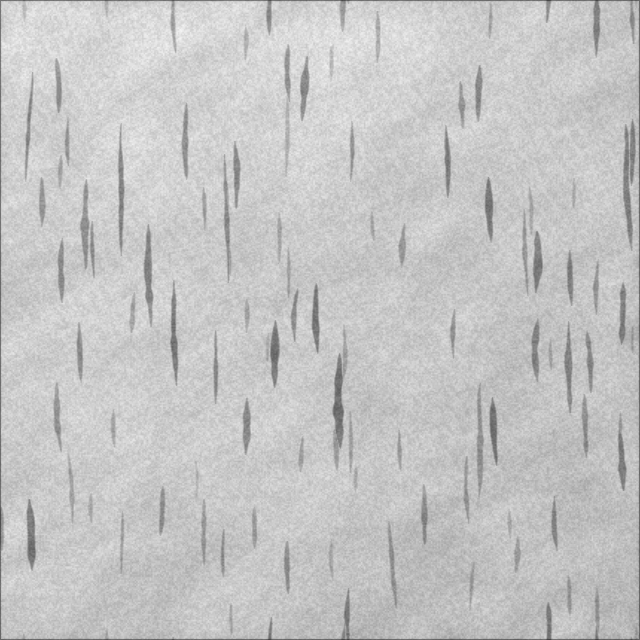
Give the GLSL for this texture, as a WebGL 1 fragment shader.

```glsl
precision highp float;
uniform vec2 u_resolution;

float hash(vec2 p) {
  return fract(sin(dot(p, vec2(12.9898, 78.233))) * 43758.5453);
}

float noise(vec2 p) {
  vec2 cell = floor(p);
  vec2 f = fract(p);
  f = f * f * (3.0 - 2.0 * f);
  float low = mix(hash(cell), hash(cell + vec2(1.0, 0.0)), f.x);
  float high = mix(hash(cell + vec2(0.0, 1.0)), hash(cell + 1.0), f.x);
  return mix(low, high, f.y);
}

// Soft mottling, drawn out along a gently rising diagonal
float mottle(vec2 p) {
  vec2 q = mat2(0.88, -0.47, 0.47, 0.88) * p * vec2(1.0, 1.0);
  q *= vec2(9.0, 20.0);
  float sum = 0.0;
  float gain = 0.5;
  for (int i = 0; i < 4; i++) {
    sum += gain * (noise(q) - 0.5);
    q = q * 1.9 + 17.3;
    gain *= 0.65;
  }
  return sum;
}

// Fine grain in two sizes
float grain(vec2 p) {
  return 0.6 * (noise(p * 430.0) - 0.5) + 0.4 * (noise(p * 230.0 + 31.0) - 0.5);
}

// Darkest of the scattered upright slivers, wrapping from top to bottom
float slivers(vec2 p) {
  float dark = 0.0;
  for (int i = 0; i < 105; i++) {
    float id = float(i) + 1.0;
    vec2 jitter = vec2(hash(vec2(id, 1.0)), hash(vec2(id, 2.0)));
    vec2 centre = fract(id * vec2(0.7549, 0.5698) + 0.2 * jitter);
    vec2 d = p - centre;
    d.y = fract(d.y + 0.5) - 0.5;

    float size = hash(vec2(id, 3.0));
    float stretch = hash(vec2(id, 4.0));
    float halfLength = mix(0.018, 0.055, size) + 0.065 * pow(stretch, 5.0);
    float t = d.y / halfLength;
    if (abs(t) > 1.0 || abs(d.x) > 0.035) continue;

    // Slight lean and bend, with a ragged spindle outline
    float lean = (hash(vec2(id, 5.0)) - 0.5) * 0.09;
    float bend = (noise(vec2(id * 3.0, d.y * 14.0)) - 0.5) * 0.008;
    float ragged = 0.65 + 0.7 * noise(vec2(id * 5.0, d.y * 60.0));
    float taper = pow(1.0 - t * t, 0.7);
    float halfWidth = mix(0.0022, 0.0062, size * hash(vec2(id, 6.0)) + 0.2 * size);
    halfWidth *= taper * ragged;
    float x = abs(d.x - lean * d.y - bend);
    float body = 1.0 - smoothstep(halfWidth - 0.0018, halfWidth + 0.0022, x);
    float depth = mix(0.1, 0.34, size) * (0.75 + 0.25 * taper);
    dark = max(dark, body * depth);
  }
  return dark;
}

void main() {
  vec2 p = gl_FragCoord.xy / u_resolution;

  // Light falling from the upper left
  float tone = 0.797 + 0.075 * (p.y - 0.5) - 0.055 * (p.x - 0.5);
  tone += 0.03 * (noise(p * 3.5 + 5.0) - 0.5);
  tone += 0.12 * mottle(p) + 0.16 * grain(p);
  tone -= slivers(p);

  // Thin dark rim with a faint shadow inside it
  vec2 toEdge = min(p, 1.0 - p);
  float edge = min(toEdge.x, toEdge.y);
  tone -= 0.04 * exp(-edge / 0.012);
  tone *= mix(0.55, 1.0, smoothstep(0.0005, 0.0028, edge));

  gl_FragColor = vec4(vec3(clamp(tone, 0.0, 1.0)), 1.0);
}
```
